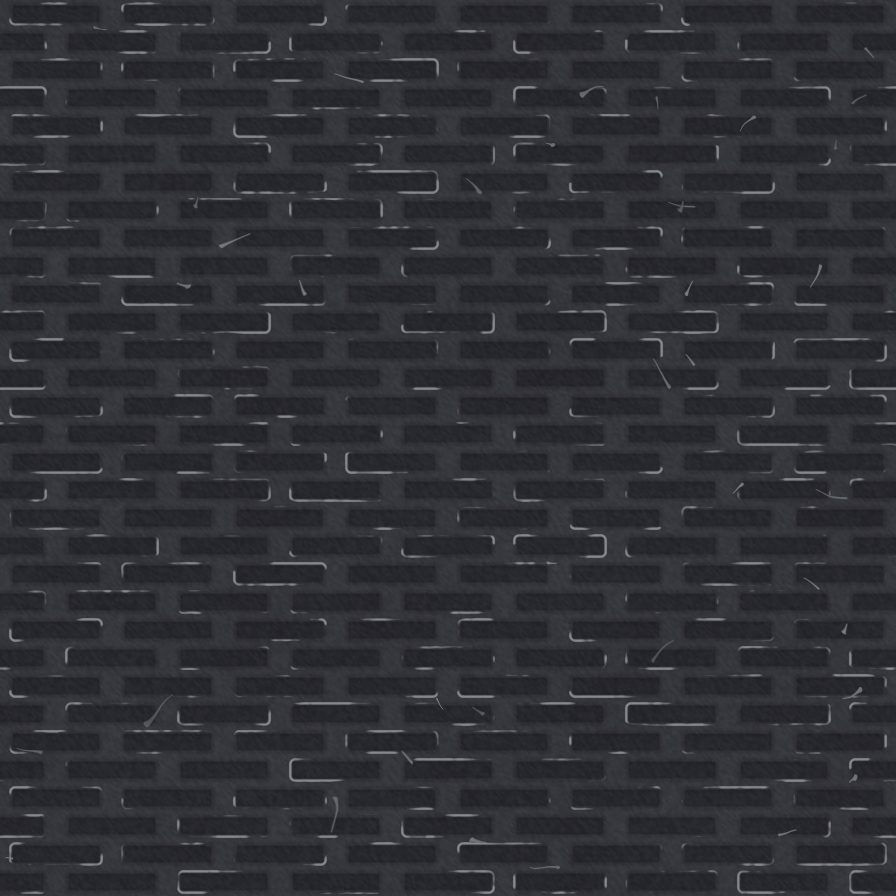
A three.js fragment shader for this texture:

```glsl
#define GRID vec2(8.0, 32.0)
#define SLOT_HALF vec2(0.0482, 0.0091)
#define SLOT_RADIUS 0.002
#define RIM_OFFSET 0.0028
#define RIM_WIDTH 0.0009
#define EDGE_SOFTNESS 0.0012
#define GRAIN 0.034
#define SCRATCHES 38
#define SLOT_COLOR vec3(0.148, 0.147, 0.173)
#define PLATE_COLOR vec3(0.207, 0.207, 0.234)
#define WORN_COLOR vec3(0.56, 0.57, 0.59)

varying vec2 vUv;

float hash(vec2 p) {
  return fract(sin(dot(p, vec2(127.1, 311.7))) * 43758.5453);
}

float noise(vec2 p) {
  vec2 i = floor(p);
  vec2 f = fract(p);
  f = f * f * (3.0 - 2.0 * f);
  float low = mix(hash(i), hash(i + vec2(1.0, 0.0)), f.x);
  float high = mix(hash(i + vec2(0.0, 1.0)), hash(i + vec2(1.0, 1.0)), f.x);
  return mix(low, high, f.y);
}

float roundedBox(vec2 p, vec2 halfSize, float radius) {
  vec2 d = abs(p) - halfSize + radius;
  return length(max(d, 0.0)) + min(max(d.x, d.y), 0.0) - radius;
}

// Thin bent strokes, each swelling into a chip at one end
float scratches(vec2 p) {
  vec2 bend = vec2(noise(p * 42.0), noise(p * 42.0 + 19.0)) - 0.5;
  p += 0.012 * bend;
  float cover = 0.0;
  for (int i = 0; i < SCRATCHES; i++) {
    float k = float(i);
    vec2 start = vec2(hash(vec2(k, 1.3)), hash(vec2(k, 4.7)));
    float angle = 6.2832 * hash(vec2(k, 8.1));
    float size = hash(vec2(k, 12.9));
    vec2 dir = vec2(cos(angle), sin(angle)) * mix(0.006, 0.05, size * size);
    vec2 rel = p - start;
    float t = clamp(dot(rel, dir) / dot(dir, dir), 0.0, 1.0);
    float chip = 0.0022 * hash(vec2(k, 17.3)) * exp(-t * 5.0);
    float width = chip + 0.0007 * (1.0 - 0.7 * t);
    float d = length(rel - dir * t) - width;
    float stroke = 1.0 - smoothstep(-0.5 * EDGE_SOFTNESS, EDGE_SOFTNESS, d);
    cover = max(cover, stroke * mix(0.45, 0.9, hash(vec2(k, 23.9))));
  }
  return cover;
}

void main() {
  // Staggered rows of slots
  vec2 grid = vUv * GRID;
  float row = floor(grid.y);
  grid.x += 0.5 * (1.0 - mod(row, 2.0));
  vec2 id = vec2(mod(floor(grid.x), GRID.x), row);
  vec2 local = (fract(grid) - 0.5) / GRID;
  float slot = roundedBox(local, SLOT_HALF, SLOT_RADIUS);

  // Plate lifts away from each slot, slot darkens at its rim
  vec3 plate = PLATE_COLOR * mix(0.88, 1.03, smoothstep(0.0, 0.007, slot));
  float rimShade = 1.0 - smoothstep(0.0, 0.0035, -slot);
  float topShade = smoothstep(0.003, 0.009, local.y);
  vec3 recess = SLOT_COLOR * (1.04 - 0.07 * rimShade - 0.06 * topShade);
  float inside = 1.0 - smoothstep(-EDGE_SOFTNESS, EDGE_SOFTNESS, slot);
  vec3 color = mix(plate, recess, inside);

  // Diagonal grain and broad mottling
  vec2 diagonal = vec2(vUv.x + vUv.y, vUv.x - vUv.y);
  float grain = noise(diagonal * vec2(300.0, 130.0)) - 0.5;
  grain += 0.5 * (noise(vUv * 390.0 + 31.0) - 0.5);
  color += GRAIN * grain;
  color *= 0.97 + 0.06 * noise(vUv * 14.0);

  // Broken bright wear along the raised rims
  float rim = abs(roundedBox(local, SLOT_HALF + RIM_OFFSET, 0.0055));
  float patches = noise(local * vec2(23.0, 62.0) + id * 7.37 + 3.1);
  patches += 0.18 * (noise(vUv * 150.0) - 0.5);
  float wear = smoothstep(0.64, 0.86, patches);
  float width = RIM_WIDTH * (0.3 + 0.9 * wear);
  float line = 1.0 - smoothstep(width - 0.5 * EDGE_SOFTNESS, width + EDGE_SOFTNESS, rim);
  float worn = max(line * wear, scratches(vUv));
  color = mix(color, WORN_COLOR, 0.9 * worn);

  gl_FragColor = vec4(color, 1.0);
}
```
